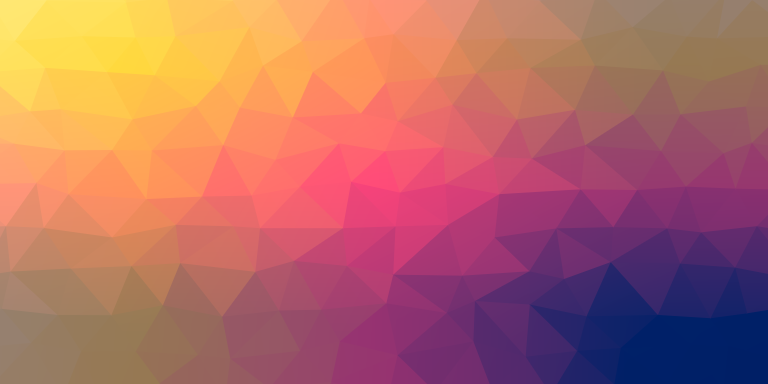
A Shadertoy shader for this background:

```glsl
// Low-poly mesh of flat facets over a yellow, pink and navy diagonal gradient.

// Mesh layout, in units of the canvas height
const vec2 CELL = vec2(0.142, 0.103);
const vec2 ORIGIN = vec2(0.03, 0.81);
const vec2 JITTER = vec2(0.62, 0.50);
const float STAGGER = 0.4;

// Facet shading
const float TONE_SPREAD = 0.05;
const float INNER_GRADIENT = 0.25;
const vec3 BLEND_GAMMA = vec3(1.3, 0.9, 1.0);

// Evenly spaced ramp, used along both axes
const int LAST = 6;
const vec3 RAMP[7] = vec3[7](
    vec3(1.00, 0.91, 0.46),  // pale yellow
    vec3(1.00, 0.85, 0.24),  // yellow
    vec3(1.00, 0.58, 0.38),  // orange
    vec3(1.00, 0.27, 0.48),  // pink
    vec3(0.55, 0.20, 0.45),  // plum
    vec3(0.00, 0.13, 0.41),  // navy
    vec3(0.00, 0.12, 0.40)   // deep navy
);

float hash(vec2 p) {
    return fract(sin(dot(p, vec2(127.1, 311.7))) * 43758.5);
}

vec3 ramp(float t) {
    float s = clamp(t, 0.0, 1.0) * float(LAST);
    int i = min(int(s), LAST - 1);
    return mix(RAMP[i], RAMP[i + 1], s - float(i));
}

// Equal blend of the horizontal and the top-down ramps
vec3 gradient(vec2 p, float tone) {
    float aspect = iResolution.x / iResolution.y;
    vec3 across = pow(ramp(p.x / aspect + tone), BLEND_GAMMA);
    vec3 down = pow(ramp(1.0 - p.y + tone), BLEND_GAMMA);
    return pow(0.5 * (across + down), 1.0 / BLEND_GAMMA);
}

// Jittered lattice point; alternate rows shift sideways
vec2 vertex(vec2 id) {
    vec2 offset = (vec2(hash(id), hash(id + 37.3)) - 0.5) * JITTER;
    offset.x += (mod(id.y, 2.0) - 0.5) * STAGGER;
    return ORIGIN + (id + offset) * CELL;
}

// Signed distance to the line ab, positive on its left
float leftOf(vec2 p, vec2 a, vec2 b) {
    vec2 e = normalize(b - a);
    vec2 d = p - a;
    return e.x * d.y - e.y * d.x;
}

// Facet colour in rgb, premultiplied by its coverage in a
vec4 facet(vec2 p, vec2 a, vec2 b, vec2 c, float pixel) {
    float inside = min(leftOf(p, a, b), min(leftOf(p, b, c), leftOf(p, c, a)));
    float coverage = clamp(inside / pixel + 0.5, 0.0, 1.0);
    vec2 center = (a + b + c) / 3.0;
    float tone = (hash(floor(center * 1000.0)) - 0.5) * TONE_SPREAD;
    vec3 color = gradient(mix(center, p, INNER_GRADIENT), tone);
    return vec4(color, 1.0) * coverage;
}

void mainImage(out vec4 fragColor, in vec2 fragCoord) {
    float pixel = 1.0 / iResolution.y;
    vec2 p = fragCoord * pixel;
    vec2 home = floor((p - ORIGIN) / CELL);
    vec4 sum = vec4(gradient(p, 0.0), 1.0) * 0.001;

    // Nearby quads, each split along its shorter diagonal
    for (int j = -1; j <= 1; j++) {
        for (int i = -1; i <= 1; i++) {
            vec2 id = home + vec2(i, j);
            vec2 a = vertex(id);
            vec2 b = vertex(id + vec2(1, 0));
            vec2 c = vertex(id + vec2(1, 1));
            vec2 d = vertex(id + vec2(0, 1));
            if (distance(a, c) < distance(b, d)) {
                sum += facet(p, a, b, c, pixel) + facet(p, a, c, d, pixel);
            } else {
                sum += facet(p, a, b, d, pixel) + facet(p, b, c, d, pixel);
            }
        }
    }
    fragColor = vec4(sum.rgb / sum.a, 1.0);
}
```
